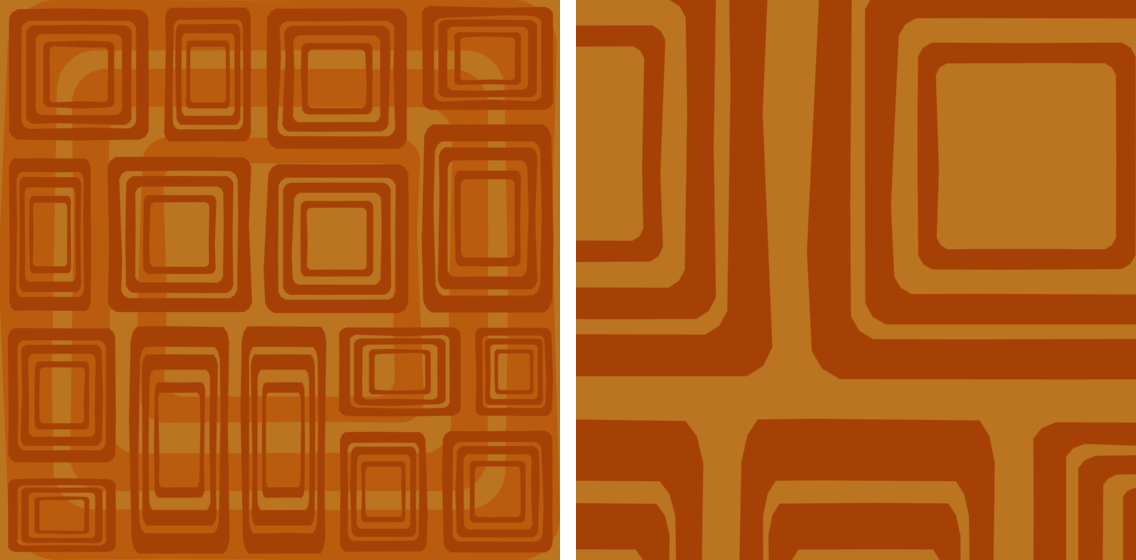
Left, the full canvas; right, a detail of the centre.
A Shadertoy shader for this pattern:

```glsl
const vec3 OCHRE  = vec3(0.735, 0.457, 0.13);
const vec3 ORANGE = vec3(0.73, 0.36, 0.05);
const vec3 RUST   = vec3(0.65, 0.255, 0.02);

const float THICKNESS = 0.09;  // band width relative to the ring's half extent
const float CORNER    = 0.17;  // corner radius relative to the half extent
const float WOBBLE    = 0.052; // hand-cut unevenness of the long sides

float hash(float n) {
    return fract(sin(n * 12.9898 + 4.137) * 4375.85);
}

// Offset of a side that is bent once along its length
float bend(float along, float amount, float seed) {
    float kink = (hash(seed + 0.37) - 0.5) * 0.9;
    float slope = (hash(seed) * 2.0 - 1.0) * amount;
    return slope * (abs(along - kink) - 0.5);
}

// Distance to an uneven block; its corners are cut into flat facets
float blockDistance(vec2 p, vec2 size, float extent, int facets, float seed) {
    vec2 unit = p / size;
    vec2 along = unit.yx / extent;
    vec2 face = step(0.0, p);
    vec2 amount = WOBBLE * extent * (size.x > size.y ? vec2(0.12, 1.0) : vec2(1.0, 0.12));
    vec2 offset = vec2(bend(along.x, amount.x, seed + 3.1 * face.x),
                       bend(along.y, amount.y, seed + 5.3 * face.y + 11.7));
    float radius = CORNER * extent;
    vec2 q = abs(unit) + offset - extent + radius;
    float d = -1.0;
    for (int i = 0; i <= facets; i++) {
        float angle = 1.5708 * float(i) / float(facets);
        vec2 normal = vec2(cos(angle), sin(angle));
        d = max(d, (dot(q, normal) - radius) / length(normal / size));
    }
    return d;
}

float coverage(float d, float softness) {
    return 1.0 - smoothstep(-softness, softness, d);
}

// Three nested bands, thinner towards the centre
float nestedFrames(vec2 p, vec2 size, int facets, float seed, float softness) {
    float ink = 0.0;
    for (int i = 0; i < 3; i++) {
        float extent = 0.5 - 0.123 * float(i);
        float ringSeed = seed + 23.0 * float(i);
        float outer = blockDistance(p, size, extent, facets, ringSeed);
        float inner = blockDistance(p, size, extent * (1.0 - 2.0 * THICKNESS), facets, ringSeed + 7.9);
        ink = max(ink, coverage(outer, softness) - coverage(inner, softness));
    }
    return ink;
}

// Splits the canvas four times into uneven cells: returns centre and size
vec4 findCell(vec2 p, out float seed) {
    vec2 low = vec2(0.0), high = vec2(1.0);
    seed = 1.0;
    for (int i = 0; i < 4; i++) {
        vec2 size = high - low;
        float ratio = mix(0.36, 0.64, hash(seed + 0.21));
        float bias = mix(0.75, 1.35, hash(seed + 0.63));
        int axis = size.x * bias > size.y ? 0 : 1;
        float cut = low[axis] + size[axis] * ratio;
        bool upper = p[axis] > cut;
        if (upper) low[axis] = cut;
        else high[axis] = cut;
        seed = seed * 2.0 + (upper ? 1.0 : 0.0);
    }
    return vec4((low + high) * 0.5, high - low);
}

void mainImage(out vec4 fragColor, in vec2 fragCoord) {
    vec2 uv = fragCoord / iResolution.xy;
    float softness = 0.9 / min(iResolution.x, iResolution.y);

    // Large rounded frames across the whole canvas
    float backdrop = nestedFrames(uv - 0.5, vec2(0.985, 1.0), 9, 41.0, softness);

    // One small frame group in every cell
    float seed;
    vec4 cell = findCell(uv, seed);
    float gap = mix(0.022, 0.034, hash(seed + 0.83));
    float group = nestedFrames(uv - cell.xy, cell.zw - gap, 3, seed * 1.7, softness);

    vec3 color = mix(OCHRE, ORANGE, backdrop);
    color = mix(color, RUST, group);
    fragColor = vec4(color, 1.0);
}
```
